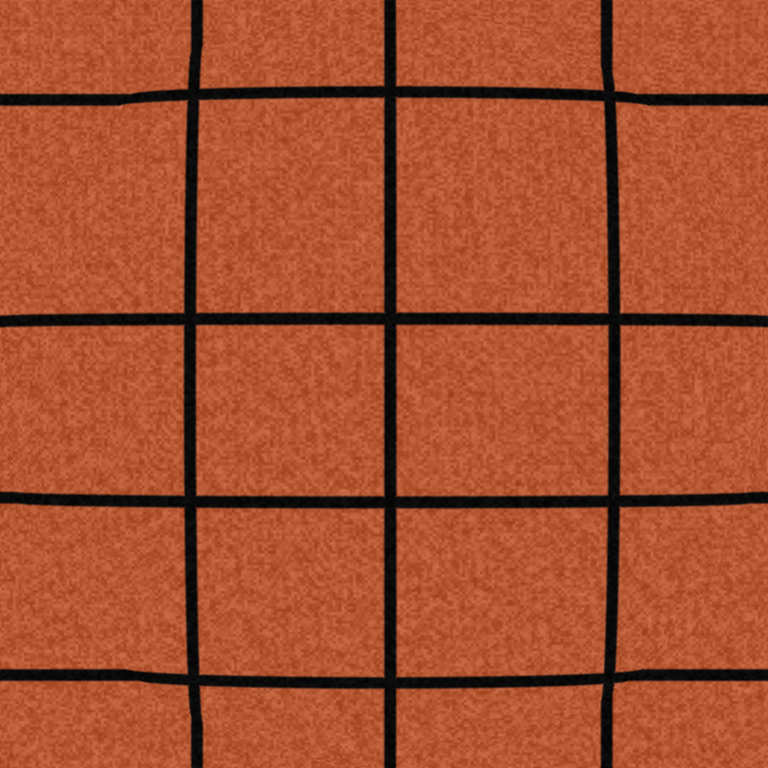
Write a WebGL 1 fragment shader that draws this pattern.

```glsl
precision highp float;
// Grainy terracotta tiles with uneven black joints, bulging under a round lens.

uniform vec2 u_resolution;

// Joint positions before the lens, in canvas units
const vec3 COLUMNS = vec3(0.2565, 0.508, 0.790);
const vec4 ROWS = vec4(0.121, 0.352, 0.5815, 0.870);

const float JOINT_HALF_WIDTH = 0.0076;
const float JOINT_SOFTNESS = 0.0022;

const vec2 LENS_CENTER = vec2(0.5);
const float LENS_RADIUS = 0.5;
const float LENS_STRENGTH = 0.042;

const vec3 TILE_COLOR = vec3(0.715, 0.343, 0.200);
const vec3 JOINT_COLOR = vec3(0.038);

const float FINE_GRAIN_CELLS = 270.0;
const float COARSE_GRAIN_CELLS = 120.0;
const float FINE_GRAIN = 0.14;
const float COARSE_GRAIN = 0.06;
const float JOINT_GRAIN = 0.35;

float hash(vec2 p) {
  return fract(sin(dot(p, vec2(127.1, 311.7))) * 43758.5453);
}

float valueNoise(vec2 p) {
  vec2 cell = floor(p);
  vec2 f = fract(p);
  f = f * f * (3.0 - 2.0 * f);
  float low = mix(hash(cell), hash(cell + vec2(1.0, 0.0)), f.x);
  float high = mix(hash(cell + vec2(0.0, 1.0)), hash(cell + vec2(1.0)), f.x);
  return mix(low, high, f.y);
}

// Spherical magnification that ends abruptly at the lens rim
vec2 bulge(vec2 p) {
  vec2 offset = p - LENS_CENTER;
  float r = length(offset) / LENS_RADIUS;
  float dome = sqrt(max(1.0 - r * r, 0.0));
  return LENS_CENTER + offset * (1.0 - LENS_STRENGTH * dome);
}

// Distance to the nearest joint center line
float jointDistance(vec2 p) {
  vec3 dx = abs(COLUMNS - p.x);
  vec4 dy = abs(ROWS - p.y);
  float column = min(dx.x, min(dx.y, dx.z));
  float row = min(min(dy.x, dy.y), min(dy.z, dy.w));
  return min(column, row);
}

float grain(vec2 p) {
  float fine = valueNoise(p * FINE_GRAIN_CELLS) - 0.5;
  float coarse = valueNoise(p * COARSE_GRAIN_CELLS + 37.0) - 0.5;
  return fine * FINE_GRAIN + coarse * COARSE_GRAIN;
}

void main() {
  vec2 p = bulge(gl_FragCoord.xy / u_resolution);

  // Soft joints, never sharper than a pixel
  float soft = max(JOINT_SOFTNESS, 0.75 / min(u_resolution.x, u_resolution.y));
  float tile = smoothstep(-soft, soft, jointDistance(p) - JOINT_HALF_WIDTH);

  // Grain is strong on the clay and faint in the joints
  vec3 color = mix(JOINT_COLOR, TILE_COLOR, tile);
  color += grain(p) * mix(JOINT_GRAIN, 1.0, tile);

  gl_FragColor = vec4(clamp(color, 0.0, 1.0), 1.0);
}
```
